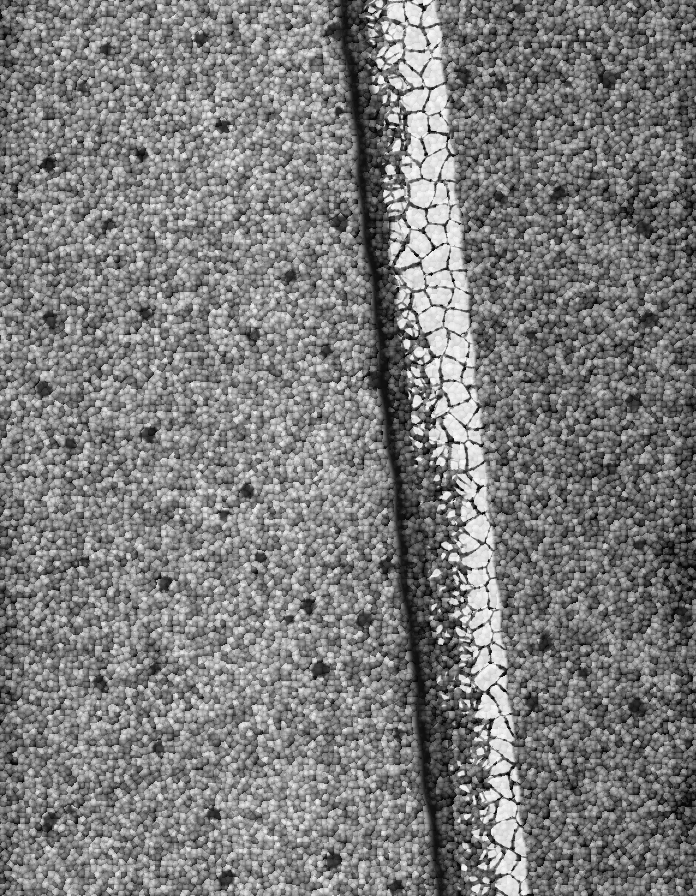
Give the GLSL for this texture, as a WebGL 2 fragment shader.

```glsl
#version 300 es
precision highp float;
// Grainy grey asphalt with a dark slanted seam beside a worn, cracked white road stripe.

#define GRAIN_SCALE 150.0
#define GRAIN_CONTRAST 0.52
#define CRACK_SCALE 40.0
#define FLAKE_SCALE 76.0
#define PIT_SCALE 15.0
#define SEAM_WIDTH 0.0055
#define SLANT 0.108
#define LEFT_TONE 0.51
#define RIGHT_TONE 0.425
#define PAINT_TONE 0.88

uniform vec2 u_resolution;
out vec4 fragColor;

vec3 hash3(vec2 p) {
  vec3 q = fract(p.xyx * vec3(0.1031, 0.1030, 0.0973));
  q += dot(q, q.yxz + 33.33);
  return fract((q.xxy + q.yzz) * q.zyx);
}

// Cellular noise: nearest distance, second distance, cell random, slope towards the light.
vec4 cells(vec2 p) {
  vec2 base = floor(p);
  float near = 9.0, second = 9.0, id = 0.0, slope = 0.0;
  for (int j = -1; j <= 1; j++) {
    for (int i = -1; i <= 1; i++) {
      vec2 cell = base + vec2(i, j);
      vec3 h = hash3(cell + 57.0);
      vec2 away = p - cell - 0.1 - 0.8 * h.xy;
      float d = length(away);
      if (d < near) {
        second = near;
        near = d;
        id = h.z;
        slope = dot(away, vec2(-0.6, 0.8));
      } else {
        second = min(second, d);
      }
    }
  }
  return vec4(near, second, id, slope);
}

// Layered, bent sines for broad stains, about -1 to 1.
float stains(vec2 p) {
  float sum = 0.0, weight = 0.5;
  for (int i = 0; i < 4; i++) {
    p += 0.6 * sin(p.yx * 1.3 + float(i) * 2.1);
    sum += weight * sin(p.x + 1.7) * sin(p.y + 0.4);
    p = mat2(1.4, 1.1, -1.1, 1.4) * p;
    weight *= 0.65;
  }
  return sum;
}

float bump(float x, float centre, float width) {
  float d = (x - centre) / width;
  return exp(-d * d);
}

float blot(vec2 p, vec2 centre, float radius) {
  vec2 d = (p - centre) / radius;
  return exp(-dot(d, d));
}

void main() {
  vec2 p = gl_FragCoord.xy / u_resolution.y;

  // Stone grains: random tone, rounded top and a lit side
  vec4 stone = cells(p * GRAIN_SCALE);
  vec4 grit = cells(p * GRAIN_SCALE * 1.7 + 19.0);
  float grain = (stone.z - 0.5) * 0.75 + (0.42 - stone.x) * 0.7
              + stone.w * 0.35 + (grit.z - 0.5) * 0.35;
  float stain = stains(p * 14.0);

  // Seam and the two lanes
  float wobble = 0.0018 * sin(p.y * 31.0) + 0.0012 * sin(p.y * 83.0 + 1.0);
  float fromSeam = p.x - (0.492 - SLANT * p.y) - wobble;
  float onRight = smoothstep(-0.003, 0.003, fromSeam);
  float tone = mix(LEFT_TONE, RIGHT_TONE, onRight) + 0.03 * stain;
  tone += 0.05 * bump(p.x, 0.29, 0.12) * (1.0 - onRight);
  tone -= 0.17 * bump(p.x, 0.0, 0.022) * (0.6 + 0.4 * sin(p.y * 7.0 + 0.5));

  // Soft dark patches in the right lane
  tone -= 0.17 * blot(p, vec2(0.708, 0.772), 0.026);
  tone -= 0.17 * blot(p, vec2(0.757, 0.375), 0.042);
  tone -= 0.20 * blot(p, vec2(0.770, 0.105), 0.032);
  tone -= 0.08 * bump(p.x, 0.775, 0.02);

  // Stripe position across, 0 at the left edge and 1 at the right
  float leftEdge = 0.513 - SLANT * p.y;
  float rightEdge = 0.592 - 0.104 * p.y;
  float across = (p.x - leftEdge) / (rightEdge - leftEdge);
  across += 0.035 * (stone.z - 0.5) + 0.02 * sin(p.y * 90.0);

  // Wear: stronger on the left, low down and in a few bands
  float leftSide = 1.0 - smoothstep(0.05, 0.65, across);
  float lower = 1.0 - smoothstep(0.40, 0.52, p.y);
  float wear = 0.30 * leftSide + 0.26 * lower * (1.0 - smoothstep(0.35, 0.75, across));
  wear += 0.24 * bump(p.y, 0.455, 0.035) * (1.0 - smoothstep(0.5, 0.95, across));
  wear += 0.25 * bump(p.y, 0.175, 0.035) * (1.0 - smoothstep(0.45, 0.8, across));
  wear += 0.22 * bump(p.y, 0.835, 0.035) * leftSide;
  wear -= 0.12 * bump(p.y, 0.72, 0.09);
  wear = max(wear + 0.05 * stain, 0.0);

  // Cracks split the paint; wear widens them into bare ground
  vec2 bent = p + 0.003 * sin(p.yx * 110.0);
  vec4 plate = cells(bent * CRACK_SCALE);
  vec4 flake = cells(bent * FLAKE_SCALE + 7.0);
  float rough = 0.10 * grain;
  float coarse = smoothstep(0.02 + 0.5 * wear, 0.13 + 0.6 * wear, plate.y - plate.x + rough);
  float fine = smoothstep(0.6 * wear - 0.05, 0.12 + 0.7 * wear, flake.y - flake.x + rough);
  float paint = coarse * mix(1.0, fine, smoothstep(0.06, 0.25, wear));
  paint *= smoothstep(-0.03, 0.06, across) * (1.0 - smoothstep(0.96, 1.02, across));

  // Dark ground beside the seam and under the stripe
  float inStripe = smoothstep(-0.05, 0.05, across) * (1.0 - smoothstep(0.95, 1.03, across));
  float gutter = onRight * (1.0 - smoothstep(0.0, 0.1, across));
  tone -= 0.15 * gutter + 0.08 * inStripe;
  tone -= 0.10 * bump(fromSeam, -0.006, 0.013);

  // Scattered pits
  vec4 pit = cells(p * PIT_SCALE + 3.0);
  float pitSize = 0.05 + 0.07 * fract(pit.z * 17.0);
  float hole = (1.0 - smoothstep(pitSize, pitSize + 0.07, pit.x + 0.06 * grain)) * step(0.62, pit.z);

  float ground = tone + grain * GRAIN_CONTRAST * (1.0 - 0.25 * gutter);
  ground = mix(ground, 0.13 + 0.12 * grain, hole * 0.85);
  float seam = bump(fromSeam + 0.003 * grain, 0.0, SEAM_WIDTH);
  ground = mix(ground, 0.06 + 0.12 * max(grain, 0.0), min(seam * 1.1, 0.95));
  float shade = mix(ground, PAINT_TONE + 0.13 * grain + 0.02 * stain, paint);
  fragColor = vec4(vec3(clamp(shade, 0.03, 0.98)), 1.0);
}
```
